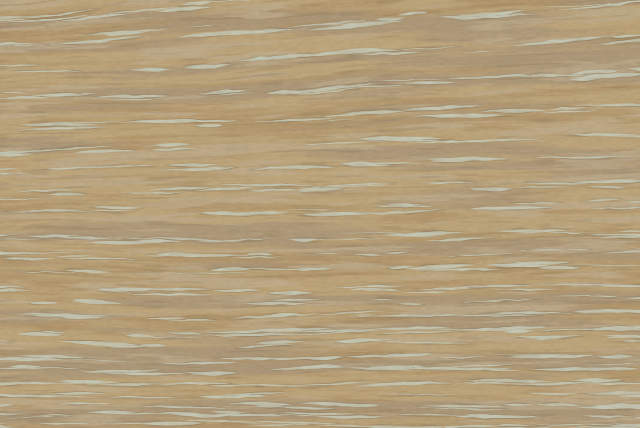
A Shadertoy shader for this texture:

```glsl
#define TAN vec3(0.735, 0.642, 0.480)
#define BROWN vec3(0.680, 0.570, 0.408)
#define GREY_BROWN vec3(0.660, 0.582, 0.468)
#define LIGHT_TAN vec3(0.735, 0.665, 0.545)
#define LIMED vec3(0.762, 0.775, 0.705)
#define PORE_SHADE vec3(0.500, 0.425, 0.315)
#define STREAK_CELL 0.22
#define STREAK_WIDTH 0.0040
#define STREAK_CHANCE 0.76
#define RING_TILT 0.062

float hash(vec2 p) {
    vec3 q = fract(vec3(p.xyx) * 0.1031);
    q += dot(q, q.yzx + 33.33);
    return fract((q.x + q.y) * q.z);
}

float noise(vec2 p) {
    vec2 i = floor(p), f = fract(p);
    f = f * f * (3.0 - 2.0 * f);
    return mix(mix(hash(i), hash(i + vec2(1, 0)), f.x),
               mix(hash(i + vec2(0, 1)), hash(i + vec2(1, 1)), f.x), f.y);
}

float fbm(vec2 p) {
    float sum = 0.0, gain = 0.533;
    for (int i = 0; i < 4; i++) {
        sum += gain * noise(p);
        p = p * 2.03 + 17.3;
        gain *= 0.5;
    }
    return sum;
}

// Depth below the top edge, straightened along the growth rings
float ringDepth(vec2 p) {
    float depth = 1.0 - p.y;
    float s = depth + RING_TILT * p.x * p.y * p.y;
    s += 0.018 * (noise(vec2(p.x * 2.2, depth * 5.0)) - 0.5);
    return s + 0.005 * (noise(vec2(p.x * 8.0, depth * 28.0)) - 0.5);
}

// Lime-filled pores: x = pale filling, y = shaded rim
vec2 poreStreaks(vec2 p, float s, float soft) {
    float rate = 14.0 + 30.0 * s * s;
    float ring = 14.0 * s + 10.0 * s * s * s;
    float ragged = 0.0032 * (noise(p * vec2(38.0, 150.0)) - 0.5);
    vec2 mask = vec2(0.0);
    for (int j = -1; j <= 1; j++)
    for (int layer = 0; layer < 3; layer++)
    for (int i = -1; i <= 1; i++) {
        float row = floor(ring) + float(j);
        float shift = hash(vec2(row + 40.0, float(layer) + 3.0));
        float along = p.x / STREAK_CELL + shift;
        float column = floor(along) + float(i);
        vec2 id = vec2(column + 31.0 * float(layer) + 50.0, row + 60.0);
        if (hash(id) > STREAK_CHANCE) continue;

        float halfLength = mix(0.030, 0.115, hash(id + 101.0));
        float width = STREAK_WIDTH * mix(0.20, 1.0, hash(id + 202.0));
        float dx = (along - column - 0.2 - 0.6 * hash(id + 303.0)) * STREAK_CELL;
        float centre = row + 0.5 + 0.35 * (hash(vec2(row + 9.0, 77.0)) - 0.5);
        float scatter = (hash(id + 404.0) - 0.5) * min(0.019, 0.42 / rate);
        float slant = 0.06 * (hash(id + 505.0) - 0.5);
        float dy = (ring - centre) / rate - scatter + slant * dx + ragged;

        float u = abs(dx) / halfLength;
        float edge = abs(dy) - width * (1.0 - u * u);
        float ends = 1.0 - smoothstep(0.85, 1.15, u);
        float fill = ends * (1.0 - smoothstep(-soft, soft, edge));
        float side = dy * (hash(id + 606.0) - 0.4) > 0.0 ? 1.0 : 0.35;
        float rim = ends * side * (1.0 - smoothstep(0.0, 0.0045, edge));
        mask = max(mask, vec2(fill, rim));
    }
    return mask;
}

void mainImage(out vec4 fragColor, in vec2 fragCoord) {
    vec2 p = fragCoord / iResolution.y;
    float soft = max(0.0012, 0.6 / iResolution.y);
    float s = ringDepth(p);

    // Broad tones and fine fibres of the bare wood
    float broad = fbm(vec2(p.x * 1.3, s * 24.0));
    float fibre = fbm(vec2(p.x * 7.0, s * 120.0) + 5.0);
    float grain = noise(p * vec2(90.0, 260.0));
    vec3 color = mix(TAN, BROWN, smoothstep(0.42, 0.72, 0.5 * broad + 0.5 * fibre));
    float greyBand = fbm(vec2(p.x * 1.8, s * 34.0) + 21.0);
    color = mix(color, GREY_BROWN, 0.85 * smoothstep(0.50, 0.68, greyBand));
    float lightBand = fbm(vec2(p.x * 5.0, s * 75.0) + 43.0);
    color = mix(color, LIGHT_TAN, 0.75 * smoothstep(0.54, 0.70, lightBand));

    // Thin dark fibres and surface grain
    float hairline = smoothstep(0.70, 0.92, noise(vec2(p.x * 11.0, s * 190.0) + 70.0));
    color = mix(color, PORE_SHADE, 0.20 * hairline);
    color *= 1.0 + 0.045 * (grain - 0.5) + 0.05 * (fibre - 0.5);

    // Pores with patchy shade and pale filling
    vec2 pores = poreStreaks(p, s, soft);
    float patchy = smoothstep(0.25, 0.80, noise(p * vec2(28.0, 110.0) + 12.0));
    color = mix(color, PORE_SHADE, pores.y * mix(0.10, 0.48, patchy));
    float filling = pores.x * mix(0.76, 1.0, noise(p * vec2(45.0, 130.0) + 90.0));
    color = mix(color, LIMED * (0.98 + 0.04 * grain), filling);

    fragColor = vec4(color, 1.0);
}
```
